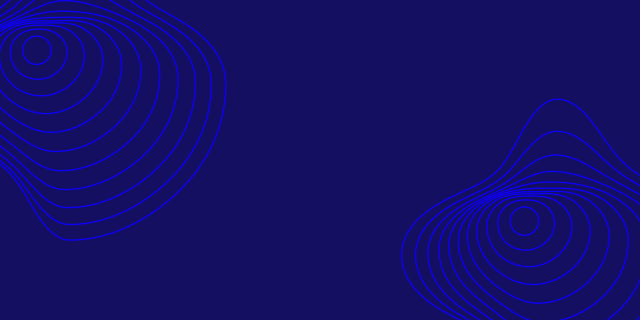
Write a Shadertoy shader that draws this background.

```glsl
// Two hills of thin blue contour lines on a deep navy ground.

#define BACKGROUND   vec3(0.08, 0.06, 0.38)
#define LINE_COLOUR  vec3(0.05, 0.00, 0.97)
#define LINE_WIDTH   0.0042
#define RING_COUNT   11
#define INNER_RADIUS 0.0443
#define RADIUS_SPAN  0.4427
#define DRIFT        vec2(0.104, -0.107)
#define LEFT_PEAK    vec2(0.1146, 0.8438)
#define RIGHT_PEAK   vec2(1.6380, 0.3099)
#define SKEW         0.45

float inverseSquare(float x) { return 1.0 / (x * x); }

// Radial offset from one ring; t runs from 0 (inner) to 1 (outer).
float ringOffset(vec2 p, float t) {
    p -= DRIFT * smoothstep(-0.05, 0.95, t);
    float r = max(length(p), 1e-4);
    vec2 axis = p * p / (r * r);              // cos^2 and sin^2 of the angle
    float base = INNER_RADIUS + RADIUS_SPAN * t;
    float arch = t * (1.0 - t);

    // Dips of the radius along the vertical axis and the four diagonals
    bool upper = p.y > 0.0, rightward = p.x > 0.0;
    float poleDip = arch * (upper ? 0.130 + 0.560 * t : 0.040);
    float diagonalDip = upper
        ? (rightward ? 0.130 * pow(t, 1.2) : 0.161 * pow(t, 1.3))
        : (rightward ? 0.010 * t + 0.020 * arch : 0.151 * pow(t, 2.5));

    // Ellipse through the axis radii, bent to meet the diagonal radius
    float side = inverseSquare(base);
    float pole = inverseSquare(base - poleDip);
    float diagonal = inverseSquare(base - diagonalDip);
    float bump = 4.0 * axis.x * axis.y * (1.0 - SKEW * (axis.x - axis.y));
    float shape = dot(axis, vec2(side, pole))
                + (diagonal - 0.5 * (side + pole)) * bump;
    return r - inversesqrt(shape);
}

// Antialiased line where the field crosses zero.
float contour(float field) {
    float slope = max(length(vec2(dFdx(field), dFdy(field))), 1e-6);
    float distancePx = abs(field) / slope;
    float widthPx = LINE_WIDTH * iResolution.y;
    return clamp(0.5 * widthPx + 0.5 - distancePx, 0.0, 1.0) * min(widthPx, 1.0);
}

void mainImage(out vec4 fragColor, in vec2 fragCoord) {
    vec2 p = fragCoord / iResolution.y;

    // Gather the nested rings of both hills
    float bare = 1.0;
    for (int i = 0; i < RING_COUNT; i++) {
        float t = float(i) / float(RING_COUNT - 1);
        bare *= 1.0 - contour(ringOffset(p - LEFT_PEAK, t));
        bare *= 1.0 - contour(ringOffset(p - RIGHT_PEAK, t));
    }

    fragColor = vec4(mix(LINE_COLOUR, BACKGROUND, bare), 1.0);
}
```
